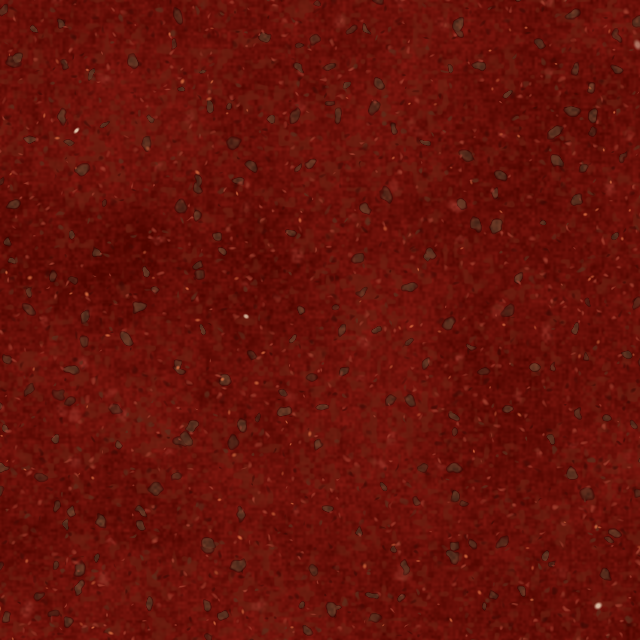
Reproduce this texture procedurally as a WebGL 1 fragment shader.

```glsl
precision highp float;

// Deep red composite stone: a mottled, finely grained ground with faint weave,
// built from value noise, and layers of scattered soft ellipses for the
// brown grains, dark pits, pink flecks, bright specks and rare white chips.

uniform vec2 u_resolution;

float hash(vec2 p) {
  vec3 q = fract(vec3(p.xyx) * 0.1031);
  q += dot(q, q.yzx + 33.33);
  return fract((q.x + q.y) * q.z);
}

float noise(vec2 p) {
  vec2 cell = floor(p);
  vec2 f = fract(p);
  f = f * f * (3.0 - 2.0 * f);
  float low = mix(hash(cell), hash(cell + vec2(1.0, 0.0)), f.x);
  float high = mix(hash(cell + vec2(0.0, 1.0)), hash(cell + 1.0), f.x);
  return mix(low, high, f.y);
}

float fbm(vec2 p) {
  float sum = 0.0;
  float weight = 0.5;
  for (int i = 0; i < 4; i++) {
    sum += weight * noise(p);
    p = mat2(1.6, 1.2, -1.2, 1.6) * p + 7.3;
    weight *= 0.6;
  }
  return sum / 1.088;
}

// Coverage of randomly turned ellipses, at most one per grid cell.
// radius is in canvas units, softness is the feathered part of the radius.
float scatter(vec2 uv, float cells, float chance, float radius, float softness, float seed) {
  vec2 p = uv * cells;
  vec2 home = floor(p);
  float cover = 0.0;
  for (int y = -1; y <= 1; y++) {
    for (int x = -1; x <= 1; x++) {
      vec2 cell = home + vec2(float(x), float(y));
      vec2 key = cell + seed;
      float present = step(hash(key + 3.7), chance);
      vec2 d = p - cell - vec2(hash(key + 11.3), hash(key + 27.9));
      float angle = 6.2832 * hash(key + 41.1);
      float c = cos(angle);
      float s = sin(angle);
      d = mat2(c, -s, s, c) * d / (cells * radius);
      d /= mix(0.6, 1.2, hash(key + 59.7)) * vec2(1.2, mix(0.6, 1.0, hash(key + 73.3)));
      float shape = 1.0 - smoothstep(1.0 - softness, 1.0 + 0.5 * softness, length(d));
      cover = max(cover, present * shape * mix(0.45, 1.0, hash(key + 87.1)));
    }
  }
  return cover;
}

void main() {
  vec2 uv = gl_FragCoord.xy / min(u_resolution.x, u_resolution.y);

  // Ground: broad clouds, fine grain and a faint horizontal and vertical weave
  float clouds = fbm(uv * 5.0 + 2.0);
  float grain = 0.6 * noise(uv * 210.0) + 0.4 * noise(uv * 95.0 + 31.0);
  float weave = 0.5 * (noise(uv * vec2(240.0, 60.0)) + noise(uv * vec2(60.0, 240.0) + 57.0));
  float tone = 0.46 + 1.15 * (clouds - 0.5) + 0.95 * (grain - 0.5) + 0.6 * (weave - 0.5);
  vec3 color = mix(vec3(0.335, 0.03, 0.006), vec3(0.475, 0.083, 0.052), clamp(tone, -0.2, 1.2));

  // Rusty tint in small irregular patches, stronger where the clouds are light
  float patches = 0.6 * noise(uv * 125.0 + 13.0) + 0.4 * noise(uv * 50.0 + 71.0);
  float rust = smoothstep(0.52, 0.8, patches + 0.3 * (clouds - 0.5));
  color = mix(color, vec3(0.42, 0.13, 0.07), 0.65 * rust);

  // Wobble the outlines of the larger grains
  vec2 wobble = vec2(noise(uv * 110.0 + 5.0), noise(uv * 110.0 + 83.0)) - 0.5;
  vec2 rough = uv + 0.006 * wobble;

  float pits = scatter(rough, 48.0, 0.32, 0.0042, 0.8, 110.0);
  color = mix(color, vec3(0.22, 0.03, 0.01), 0.65 * pits);

  float flecks = scatter(rough, 14.0, 0.26, 0.011, 0.7, 230.0);
  color = mix(color, vec3(0.62, 0.23, 0.18), flecks * mix(0.15, 0.9, grain));

  // Brown grains with a thin dark rim, and smaller crumbs
  float brown = scatter(rough, 21.0, 0.48, 0.0088, 0.45, 350.0);
  color *= 1.0 - 0.3 * smoothstep(0.0, 0.25, brown);
  color = mix(color, vec3(0.37, 0.20, 0.13) * mix(0.7, 1.3, grain), 0.9 * smoothstep(0.1, 0.8, brown));

  float crumbs = scatter(rough, 38.0, 0.24, 0.0045, 0.6, 470.0);
  color = mix(color, vec3(0.36, 0.18, 0.11), 0.8 * crumbs);

  // Small bright specks and rare white chips
  float pink = scatter(rough, 44.0, 0.32, 0.0036, 0.85, 590.0);
  color = mix(color, vec3(0.66, 0.27, 0.20), 0.75 * pink);

  float orange = scatter(uv, 30.0, 0.15, 0.0031, 0.85, 710.0);
  color = mix(color, vec3(0.85, 0.43, 0.25), 0.85 * orange);

  float white = scatter(uv, 6.0, 0.12, 0.0062, 0.7, 830.0);
  color = mix(color, vec3(0.88, 0.78, 0.68), white);

  gl_FragColor = vec4(color, 1.0);
}
```
